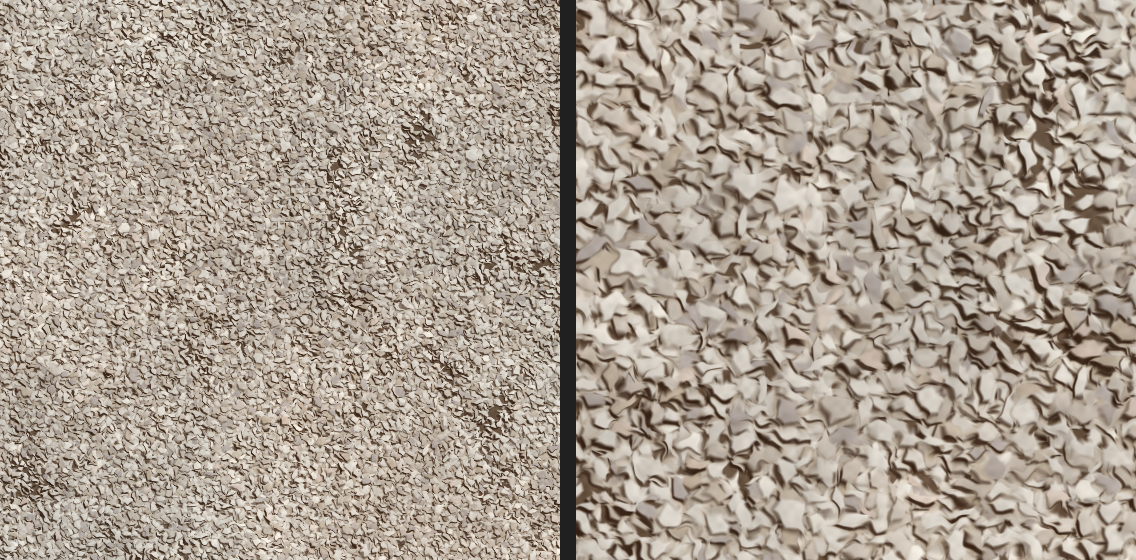
Left, the full canvas; right, a detail of the centre.
Give the GLSL for this texture, as a Shadertoy shader.

```glsl
// Crushed pale stone: layers of ragged chips with dark brown crevices between them.

vec3 hash3(ivec3 cell) {
    uvec3 v = uvec3(cell) * 1664525u + 1013904223u;
    v.x += v.y * v.z; v.y += v.z * v.x; v.z += v.x * v.y;
    v ^= v >> 16u;
    v.x += v.y * v.z; v.y += v.z * v.x; v.z += v.x * v.y;
    return vec3(v >> 8u) / 16777216.0;
}

float valueNoise(vec2 p, int seed) {
    ivec2 i = ivec2(floor(p));
    vec2 f = fract(p);
    f = f * f * (3.0 - 2.0 * f);
    float a = hash3(ivec3(i, seed)).x;
    float b = hash3(ivec3(i + ivec2(1, 0), seed)).x;
    float c = hash3(ivec3(i + ivec2(0, 1), seed)).x;
    float d = hash3(ivec3(i + ivec2(1, 1), seed)).x;
    return mix(mix(a, b, f.x), mix(c, d, f.x), f.y);
}

// Distances to a chip and to its shadow, sharing one random outline.
vec2 chipDistances(vec2 q, vec2 shadowQ, ivec3 id, float radius) {
    vec2 d = vec2(-1.0);
    for (int k = 0; k < 5; k++) {
        vec3 h = hash3(id + ivec3(0, 0, 100 + k * 37));
        float a = (float(k) + 0.55 * (h.x - 0.5)) * 1.2566;
        vec2 normal = vec2(cos(a), sin(a));
        float reach = radius * (0.55 + 0.55 * h.y);
        d = max(d, vec2(dot(q, normal), dot(shadowQ, normal)) - reach);
    }
    return d;
}

vec3 chipColor(vec3 h) {
    vec3 c = mix(vec3(0.75, 0.71, 0.66), vec3(0.845, 0.825, 0.79), smoothstep(0.0, 0.6, h.x));
    c = mix(c, vec3(0.66, 0.62, 0.60), 0.75 * step(0.9, h.y));
    c = mix(c, vec3(0.70, 0.63, 0.54), 0.6 * step(h.y, 0.06));
    c = mix(c, vec3(0.82, 0.73, 0.67), 0.5 * step(0.97, h.z));
    return mix(c, vec3(0.91, 0.89, 0.85), 0.8 * step(h.z, 0.09));
}

void mainImage(out vec4 fragColor, in vec2 fragCoord) {
    vec2 uv = fragCoord / iResolution.y;
    float blur = max(0.0014, 0.7 / iResolution.y);
    vec2 light = normalize(vec2(0.65, 0.76));
    vec3 crevice = vec3(0.23, 0.155, 0.105);
    vec3 penumbraTan = vec3(0.65, 0.575, 0.475);
    vec3 color = vec3(0.40, 0.32, 0.25);

    // Bend the outlines so that chips look broken.
    vec2 ragged = uv + 0.005 * (vec2(valueNoise(uv * 140.0, 5), valueNoise(uv * 140.0, 6)) - 0.5);

    // Paint chips from the bottom layer up; the last layer is sparse and large.
    for (int layer = 0; layer < 7; layer++) {
        bool isLarge = layer == 6;
        float cells = isLarge ? 42.0 : 60.0 + 42.0 * fract(float(layer) * 0.618);
        vec2 layerShift = float(layer) * vec2(7.37, 3.71);
        vec2 p = ragged * cells + layerShift;
        ivec2 home = ivec2(floor(p));
        float softness = blur * cells;

        for (int n = 0; n < 9; n++) {
            ivec2 cell = home + ivec2(n % 3 - 1, n / 3 - 1);
            ivec3 id = ivec3(cell, layer * 1009 + 11);
            vec3 place = hash3(id);
            vec3 look = hash3(id + ivec3(0, 0, 400));
            vec3 tone = hash3(id + ivec3(0, 0, 700));
            if (isLarge && look.z > 0.03) continue;

            // Pockets hold fewer chips and deeper shadows.
            vec2 spot = (vec2(cell) + 0.5 - layerShift) / cells;
            float pocket = smoothstep(0.55, 0.9, 0.4 * valueNoise(spot * 8.0, 1)
                                               + 0.6 * valueNoise(spot * 30.0, 2));
            if (look.y < 0.6 * pocket) continue;

            // Chips lean towards the falling diagonal.
            vec2 local = p - vec2(cell) - 0.1 - 0.8 * place.xy;
            float angle = -0.6 + 3.0 * (place.z - 0.5) * (0.4 + 0.6 * look.x);
            float c = cos(angle), s = sin(angle);
            mat2 turn = mat2(c, -s, s, c);
            vec2 stretch = vec2(0.76, 0.95 + 0.85 * look.y);
            float radius = 0.32 + 0.12 * look.x;
            vec2 shadowShift = light * (0.09 + 0.15 * tone.z + 0.1 * pocket);
            vec2 d = chipDistances((turn * local) * stretch,
                                   (turn * (local + shadowShift)) * stretch, id, radius);

            // Some chips cast a deep shadow with a tan fringe, others almost none.
            float depth = 0.1 + 0.9 * smoothstep(0.3, 0.9, look.z + 0.6 * pocket);
            if (isLarge) depth = 0.5;
            float fringe = 1.0 - smoothstep(-softness, softness * 3.0, d.y);
            float shade = 1.0 - smoothstep(-softness, softness, d.y);
            color = mix(color, min(color, penumbraTan), 0.6 * fringe * depth);
            color = mix(color, crevice, shade * depth);

            // Chip face, tilted slightly to the light.
            float tilt = dot(local, light) / radius;
            vec3 face = chipColor(tone) + 0.035 * clamp(tilt, -1.5, 1.0);
            color = mix(color, face, 1.0 - smoothstep(-softness, softness, d.x));
        }
    }

    // Broad brightness drift, warm tint and fine mineral grain.
    float drift = valueNoise(uv * 4.0, 7) + valueNoise(uv * 13.0, 8) + valueNoise(uv * 34.0, 9) - 1.5;
    float warmth = valueNoise(uv * 3.0 + 4.0, 3) - 0.5;
    color *= 1.01 + 0.07 * drift;
    color += warmth * vec3(0.0, -0.02, -0.03);
    color += 0.07 * (valueNoise(uv * 260.0, 4) - 0.5);
    fragColor = vec4(clamp(color, 0.0, 1.0), 1.0);
}
```
